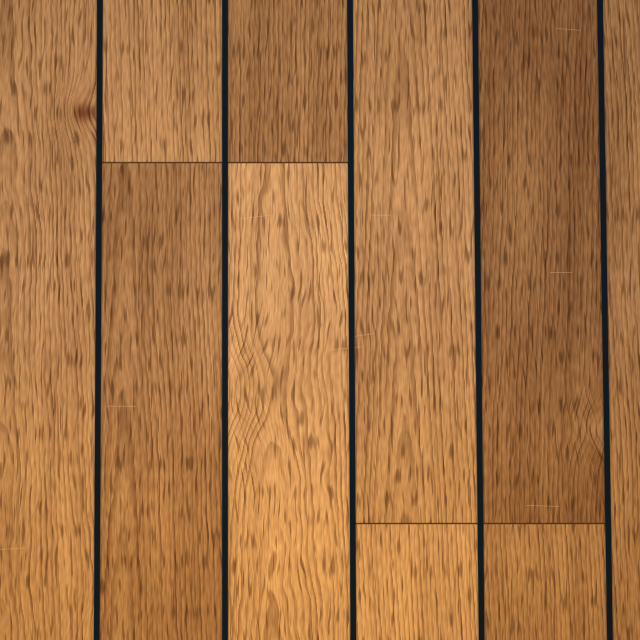
Write a Shadertoy shader that draws this texture.

```glsl
const float SEAM_X = 0.3516;          // the one seam that stands upright
const float PITCH_BOTTOM = 0.2005;    // plank pitch widens towards the bottom
const float PITCH_TOP = 0.1953;
const float SEAM_WIDTH = 0.0088;
const float JOINT_WIDTH = 0.0022;
const float JOINT_Y = 0.746;          // butt joint of the first pair of planks
const float JOINT_STEP = 0.564;       // drop of the joint from pair to pair
const float RING_SPACING = 0.0073;
const float RING_DEPTH = 0.0295;      // distance of the cut from the pith
const float RING_TAPER = 0.04;        // stretches the rings into tall arches
const float RING_DARKNESS = 0.34;
const float PORE_DARKNESS = 0.30;

const vec3 CAULK = vec3(0.075, 0.105, 0.13);
const vec3 JOINT = vec3(0.28, 0.18, 0.10);
const vec3 WOOD_DARK = vec3(0.54, 0.35, 0.20);
const vec3 WOOD_LIGHT = vec3(0.83, 0.60, 0.38);
const vec3 SCRATCH = vec3(0.90, 0.72, 0.52);

// Per board, lower then upper: tone, ring centre across the plank, waviness
const vec3 BOARDS[12] = vec3[12](
    vec3(0.80, 0.25, 0.012), vec3(0.80, 0.25, 0.012),
    vec3(0.52, 0.20, 0.006), vec3(0.82, -0.8, 0.004),
    vec3(1.02, 0.40, 0.018), vec3(0.50, 1.50, 0.008),
    vec3(1.02, -0.6, 0.003), vec3(0.80, 0.41, 0.003),
    vec3(0.56, -1.0, 0.004), vec3(0.24, 1.60, 0.008),
    vec3(0.60, -0.5, 0.005), vec3(0.60, -0.5, 0.005));

// Knots: position, radius, darkness
const vec4 KNOTS[3] = vec4[3](
    vec4(0.130, 0.824, 0.030, 0.45),
    vec4(0.925, 0.330, 0.035, -0.25),
    vec4(0.362, 0.390, 0.060, 0.0));

vec2 hash2(vec2 p) {
    vec3 q = fract(p.xyx * vec3(0.1031, 0.1030, 0.0973));
    q += dot(q, q.yzx + 33.33);
    return fract((q.xx + q.yz) * q.zy);
}

float cornerSlope(vec2 cell, vec2 offset) {
    float angle = 6.2832 * hash2(cell).x;
    return dot(vec2(cos(angle), sin(angle)), offset);
}

float gradientNoise(vec2 p) {
    vec2 i = floor(p), f = p - i, e = vec2(1.0, 0.0);
    vec2 s = f * f * f * (f * (f * 6.0 - 15.0) + 10.0);
    return mix(mix(cornerSlope(i, f), cornerSlope(i + e, f - e), s.x),
               mix(cornerSlope(i + e.yx, f - e.yx), cornerSlope(i + 1.0, f - 1.0), s.x), s.y);
}

float pitchAt(float y) { return mix(PITCH_BOTTOM, PITCH_TOP, y); }

float plankCoord(vec2 p) { return (p.x - SEAM_X) / pitchAt(p.y); }

float jointHeight(float plank) { return JOINT_Y - JOINT_STEP * floor((plank + 1.0) * 0.5); }

int boardIndex(vec2 p) {
    float plank = floor(plankCoord(p));
    return clamp(2 * int(plank + 2.0) + int(p.y > jointHeight(plank)), 0, 11);
}

float lineMask(float dist, float width, float pixel) {
    return 1.0 - smoothstep(-0.75 * pixel, 0.75 * pixel, dist - 0.5 * width);
}

vec3 woodColor(vec2 p) {
    int index = boardIndex(p);
    vec3 board = BOARDS[index];
    vec2 seed = vec2(17.3, 9.1) * float(index + 1);
    float across = fract(plankCoord(p));
    vec2 grain = vec2(across * PITCH_BOTTOM, p.y);

    // Knots push the fibres aside
    float knotShade = 0.0, push = 0.0;
    for (int k = 0; k < KNOTS.length(); k++) {
        vec4 knot = KNOTS[k];
        if (boardIndex(knot.xy) != index) continue;
        vec2 d = (p - knot.xy) / knot.z;
        push += 0.55 * knot.z * exp(-dot(d, d) * 0.6);
        knotShade += knot.w * exp(-dot(d, d) * vec2(1.0, 4.0).y);
    }
    float wave = gradientNoise(grain * vec2(9.0, 4.0) + seed)
               + 0.3 * gradientNoise(grain * vec2(30.0, 16.0) + seed);
    float shift = push + board.z * wave;
    vec2 fibre = grain + vec2(shift, 0.0);

    // Growth rings: a slanted cut through nested cones
    float radius = length(vec2((across - board.y) * PITCH_BOTTOM, RING_DEPTH)) + RING_TAPER * p.y + shift;
    radius += 0.0012 * gradientNoise(grain * vec2(90.0, 45.0) + seed);
    float ring = radius / RING_SPACING, phase = fract(ring);
    float strength = 0.5 + 0.9 * gradientNoise(vec2(floor(ring) * 0.73, p.y * 4.0) + seed);
    float ringLine = smoothstep(0.3, 0.88, phase) * (1.0 - smoothstep(0.88, 1.0, phase));
    ringLine *= clamp(strength, 0.0, 1.0);

    // Broad streaks, fine fibres and short dark pores
    float streak = gradientNoise(fibre * vec2(38.0, 2.0) + seed);
    float blotch = gradientNoise(grain * vec2(9.0, 5.0) + seed + 5.0);
    float fine = gradientNoise(fibre * vec2(330.0, 55.0) + seed);
    float pores = smoothstep(0.08, 0.5, gradientNoise(fibre * vec2(210.0, 26.0) + seed));

    float tone = board.x + 0.28 * streak + 0.22 * blotch + 0.35 * fine;
    vec3 color = mix(WOOD_DARK, WOOD_LIGHT, tone);
    color *= 1.0 - RING_DARKNESS * ringLine * vec3(0.85, 1.0, 1.15);
    color *= 1.0 - PORE_DARKNESS * pores * vec3(0.9, 1.0, 1.1);
    return color * (1.0 - knotShade * vec3(0.7, 1.0, 1.1));
}

void mainImage(out vec4 fragColor, in vec2 fragCoord) {
    float pixel = 1.0 / iResolution.y;
    vec2 p = fragCoord * pixel;
    vec3 color = woodColor(p);

    // Sparse pale scratches
    for (int i = 0; i < 9; i++) {
        vec2 rnd = hash2(vec2(float(i) * 7.1, 3.7));
        vec2 d = p - hash2(vec2(float(i) * 3.3, 11.9));
        float slope = 0.3 * (rnd.x - 0.5);
        float mark = lineMask(abs(d.y - slope * d.x), 0.0012, pixel);
        color = mix(color, SCRATCH, 0.4 * mark * lineMask(abs(d.x), 0.02 + 0.04 * rnd.y, pixel));
    }

    // Butt joints, then caulked seams with a soft shadow
    float u = plankCoord(p);
    float joint = abs(p.y - jointHeight(floor(u)));
    color = mix(color, JOINT, 0.85 * lineMask(joint, JOINT_WIDTH, pixel));
    float seam = abs(u - round(u)) * pitchAt(p.y);
    color *= 1.0 - 0.25 * smoothstep(0.0085, 0.004, seam);
    color = mix(color, CAULK, lineMask(seam, SEAM_WIDTH, pixel));

    // Warm light from below, falling off to the right and the corners
    color *= mix(vec3(1.04, 1.0, 0.86), vec3(0.97, 0.98, 1.0), smoothstep(0.0, 0.6, p.y));
    vec2 lightOffset = p - vec2(0.42, 0.45);
    color *= 1.05 - 0.28 * dot(lightOffset, lightOffset);
    fragColor = vec4(clamp(color, 0.0, 1.0), 1.0);
}
```
